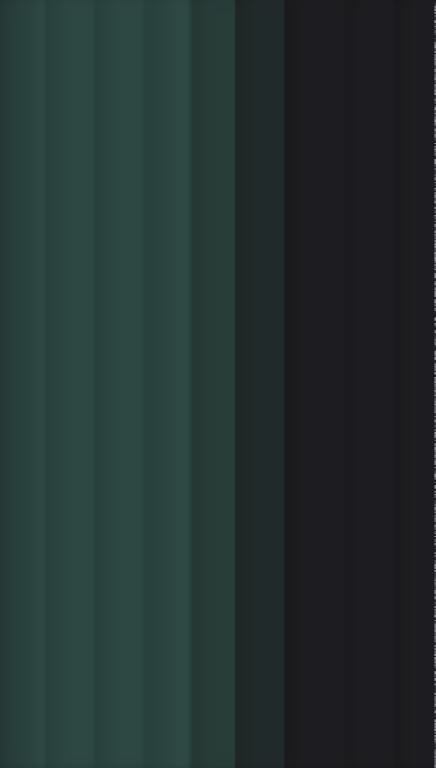
A WebGL 2 fragment shader for this background:

```glsl
#version 300 es
precision highp float;
// Vertical pleats of cloth, green on the left and charcoal on the right.
// Each pleat starts in a soft shadow and brightens rightwards; later pleats
// overlap earlier ones, and a thin speckled seam closes the right side.

uniform vec2 u_resolution;
out vec4 fragColor;

const int PLEATS = 9;
const float LEFT[PLEATS] = float[](-0.02, 0.102, 0.216, 0.329, 0.436, 0.539, 0.652, 0.789, 0.903);
const float SOFTNESS[PLEATS] = float[](0.004, 0.012, 0.010, 0.012, 0.016, 0.003, 0.004, 0.012, 0.012);

const vec3 GREEN = vec3(0.176, 0.277, 0.258);
const vec3 DEEP_GREEN = vec3(0.155, 0.236, 0.220);
const vec3 SLATE = vec3(0.131, 0.163, 0.165);
const vec3 CHARCOAL = vec3(0.115, 0.115, 0.129);
const vec3 SEAM_LIGHT = vec3(0.62, 0.62, 0.65);

float hash(vec2 p) {
    vec3 q = fract(vec3(p.xyx) * 0.1031);
    q += dot(q, q.yzx + 33.33);
    return fract((q.x + q.y) * q.z);
}

// Cloth colour of a pleat, counted from the left
vec3 pleatColor(int i) {
    if (i < 4) return GREEN;
    if (i == 4) return DEEP_GREEN;
    return i == 5 ? SLATE : CHARCOAL;
}

// Brightness across one pleat: a shaded fold that opens into the light
float foldShade(float offset, float depth, float reach) {
    return 1.0 - depth * (1.0 - smoothstep(0.0, reach, offset));
}

// Soft vertical band centred on a given position
float band(float x, float center, float halfWidth) {
    float d = (x - center) / halfWidth;
    return exp(-d * d);
}

vec3 pleats(float x, float pixel) {
    vec3 color = GREEN;
    for (int i = 0; i < PLEATS; i++) {
        float reach = i == 3 ? 0.085 : (i == 0 ? 0.15 : 0.06);
        float depth = i == 0 ? 0.16 : 0.09;
        vec3 cloth = pleatColor(i) * foldShade(x - LEFT[i], depth, reach);
        float blur = max(SOFTNESS[i], pixel) * 0.5;
        color = mix(color, cloth, smoothstep(LEFT[i] - blur, LEFT[i] + blur, x));
    }
    return color;
}

// Fine grain running down the right seam
float seamGrain(vec2 uv, float pixel) {
    float grain = hash(vec2(floor(uv.y * 512.0), 7.0));
    float mask = smoothstep(0.9965 - 0.5 * pixel, 0.9965 + 0.5 * pixel, uv.x);
    return mask * grain;
}

void main() {
    vec2 uv = gl_FragCoord.xy / u_resolution;
    float pixel = 1.0 / u_resolution.x;
    vec3 color = pleats(uv.x, pixel);

    // Lit crease on the first pleat and bright rim of the fourth
    color *= 1.0 + 0.04 * band(uv.x, 0.095, 0.010);
    color *= 1.0 + 0.02 * band(uv.x, 0.415, 0.020);

    // Faint falloff along the outer borders
    color *= 1.0 - 0.10 * exp(-uv.x / 0.012);
    color *= 1.0 - 0.08 * exp(-uv.y / 0.004);
    color *= 1.0 - 0.04 * exp(-(1.0 - uv.y) / 0.004);

    color = mix(color, SEAM_LIGHT, seamGrain(uv, pixel));
    fragColor = vec4(color, 1.0);
}
```
